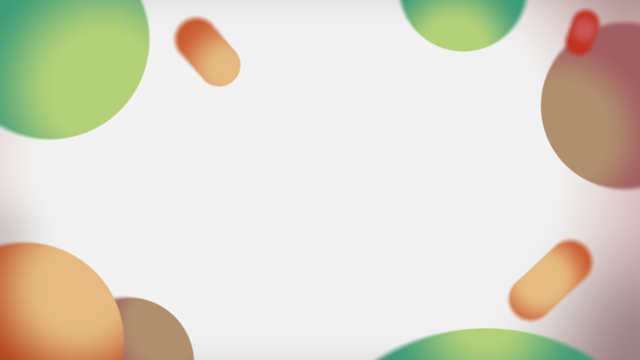
A WebGL 2 fragment shader for this background:

```glsl
#version 300 es
precision highp float;

uniform vec2 u_resolution;
out vec4 fragColor;

const vec3 PAPER = vec3(0.95, 0.95, 0.95);
const vec3 BLUSH = vec3(0.85, 0.72, 0.72);
const vec3 LIME = vec3(0.71, 0.82, 0.47);
const vec3 TEAL = vec3(0.24, 0.61, 0.47);
const vec3 TAN = vec3(0.69, 0.56, 0.43);
const vec3 MAUVE = vec3(0.64, 0.37, 0.39);
const vec3 PEACH = vec3(0.90, 0.73, 0.51);
const vec3 RUST = vec3(0.69, 0.25, 0.09);
const vec3 EMBER = vec3(0.79, 0.36, 0.19);
const vec3 ROSE = vec3(0.80, 0.33, 0.33);
const vec3 RED = vec3(0.75, 0.20, 0.13);

float capsuleDistance(vec2 p, vec2 a, vec2 b, float radius) {
    vec2 axis = b - a;
    float along = clamp(dot(p - a, axis) / max(dot(axis, axis), 1e-6), 0.0, 1.0);
    return length(p - a - along * axis) - radius;
}

float softSpot(vec2 p, vec2 center, float size) {
    vec2 q = (p - center) / size;
    return exp(-dot(q, q));
}

// Lays a shaded shape over the base; its edge blurs away from the glow.
vec3 paint(vec3 base, vec2 p, float dist, vec3 core, vec3 rim, vec2 glow, vec2 reach) {
    float shade = smoothstep(reach.x, reach.y, distance(p, glow));
    float blur = mix(1.0 / u_resolution.y, 0.012, shade);
    float cover = 1.0 - smoothstep(-blur, blur, dist);
    return mix(base, mix(core, rim, shade), cover);
}

vec3 paintDisc(vec3 base, vec2 p, vec2 center, float radius, vec3 core, vec3 rim, vec2 glow, vec2 reach) {
    return paint(base, p, length(p - center) - radius, core, rim, glow, reach);
}

vec3 paintPill(vec3 base, vec2 p, vec2 a, vec2 b, float radius, vec3 core, vec3 rim, vec2 glow, vec2 reach) {
    return paint(base, p, capsuleDistance(p, a, b, radius), core, rim, glow, reach);
}

// Pale paper with a blushing border and shaded corners.
vec3 backdrop(vec2 p, float width) {
    float spread = length((p - vec2(0.82, 0.5)) / vec2(0.95, 0.9));
    vec3 color = mix(PAPER, BLUSH, smoothstep(0.72, 1.12, spread));
    color *= 1.0 - 0.06 * exp(-min(p.y, 1.0 - p.y) / 0.04);
    color *= 1.0 - 0.26 * softSpot(p, vec2(width, 0.05), 0.22);
    color *= 1.0 - 0.12 * softSpot(p, vec2(width, 1.0), 0.18);
    color *= 1.0 - 0.12 * softSpot(p, vec2(0.0, 0.34), 0.10);
    return color;
}

void main() {
    vec2 p = gl_FragCoord.xy / u_resolution.y;
    vec3 color = backdrop(p, u_resolution.x / u_resolution.y);

    // Green discs
    color = paintDisc(color, p, vec2(0.139, 0.889), 0.276, LIME, TEAL, vec2(0.29, 0.757), vec2(0.13, 0.37));
    color = paintDisc(color, p, vec2(1.287, 1.035), 0.178, LIME, TEAL, vec2(1.262, 0.861), vec2(0.07, 0.22));
    color = paintDisc(color, p, vec2(1.35, -0.479), 0.567, LIME, TEAL, vec2(1.35, 0.109), vec2(0.04, 0.29));

    // Tan and peach discs
    color = paintDisc(color, p, vec2(1.734, 0.706), 0.2315, TAN, MAUVE, vec2(1.551, 0.63), vec2(0.13, 0.27));
    color = paintDisc(color, p, vec2(0.356, -0.009), 0.183, TAN, MAUVE, vec2(0.463, 0.097), vec2(0.09, 0.19));
    color = paintDisc(color, p, vec2(0.069, 0.051), 0.2755, PEACH, RUST, vec2(0.22, 0.2), vec2(0.10, 0.32));

    // Pills
    color = paintPill(color, p, vec2(0.546, 0.891), vec2(0.609, 0.819), 0.059, PEACH, EMBER, vec2(0.63, 0.808), vec2(0.03, 0.16));
    color = paintPill(color, p, vec2(1.583, 0.271), vec2(1.475, 0.171), 0.061, PEACH, EMBER, vec2(1.505, 0.225), vec2(0.05, 0.15));
    color = paintPill(color, p, vec2(1.627, 0.935), vec2(1.609, 0.884), 0.037, ROSE, RED, vec2(1.623, 0.917), vec2(0.01, 0.05));

    fragColor = vec4(color, 1.0);
}
```
